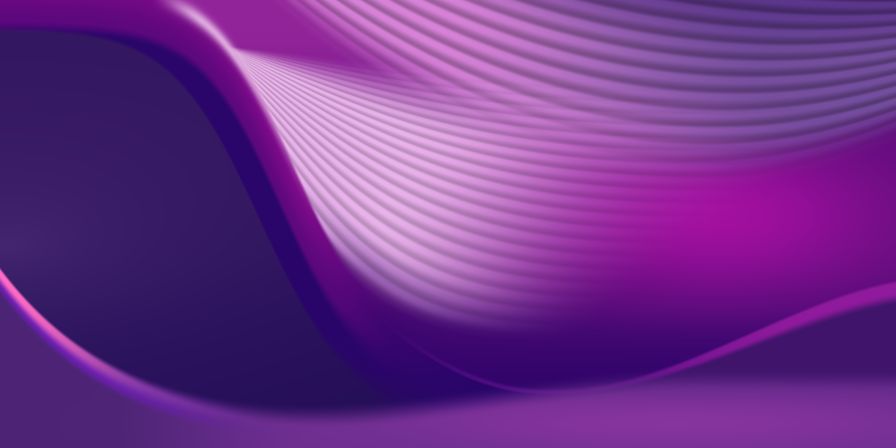
Reproduce this background procedurally as a WebGL 2 fragment shader.

```glsl
#version 300 es
precision highp float;

uniform vec2 u_resolution;
out vec4 fragColor;

// Falling S-shaped edge: floor height, drop, centre and steepness
float sweep(float x, float low, float drop, float centre, float width) {
  return low + drop / (1.0 + exp((x - centre) / width));
}

// Soft step that is 1 above an edge
float above(float y, float edge, float soft) {
  return smoothstep(-soft, soft, y - edge);
}

// Depth of a fan strand below the apex
float strandDepth(float x, float strand) {
  float reach = mix(0.59, 0.25, strand);
  return mix(0.24, 0.68, strand) * (1.0 - exp(-pow(x / reach, 1.3))) - 0.03 * x * x;
}

// Finds the strand through a point by bisection
float fanStrand(vec2 p) {
  float x = max(p.x - 0.47, 0.001);
  float low = -0.4, high = 1.3;
  for (int i = 0; i < 16; i++) {
    float middle = 0.5 * (low + high);
    if (strandDepth(x, middle) < 0.9 - p.y) low = middle;
    else high = middle;
  }
  return 0.5 * (low + high);
}

// Rounded pleats with a thin dark crease, faded where too dense
float pleats(float t) {
  float f = fract(t);
  float pleat = smoothstep(0.0, 0.28, f) * (1.0 - smoothstep(0.45, 1.0, f));
  return mix(pleat, 0.55, smoothstep(0.3, 0.9, fwidth(t)));
}

// Dark hollow with blue and magenta bands along its rim
vec3 hollow(vec2 p) {
  float soft = mix(0.007, 0.1, smoothstep(0.65, 1.1, p.x));
  vec3 color = mix(vec3(0.14, 0.05, 0.34), vec3(0.19, 0.08, 0.37), smoothstep(0.1, 0.8, p.y));
  color += vec3(0.10, 0.08, 0.08) * exp(-length((p - vec2(0.02, 0.45)) / vec2(0.45, 0.22)));
  color = mix(color, vec3(0.16, 0.01, 0.42), 0.85 * above(p.y, sweep(p.x, 0.08, 0.86, 0.58, 0.1), soft));
  float rim = sweep(p.x, 0.15, 0.79, 0.625, 0.09);
  vec3 magenta = mix(vec3(0.36, 0.03, 0.49), vec3(0.50, 0.04, 0.54), smoothstep(0.0, 0.14, p.y - rim));
  magenta = mix(magenta, vec3(0.23, 0.02, 0.43), smoothstep(0.65, 0.9, p.x));
  return mix(color, magenta, above(p.y, rim, soft + 0.008));
}

// Glowing sheet with two crossing sets of pleats
vec3 sheet(vec2 p) {
  vec3 color = mix(vec3(0.22, 0.03, 0.43), vec3(0.36, 0.05, 0.48), smoothstep(0.15, 0.45, p.y));
  color = mix(color, vec3(0.57, 0.14, 0.60), smoothstep(0.6, 0.95, p.y) * (1.0 - smoothstep(0.9, 1.4, p.x)));
  vec2 g = (p - vec2(1.6, 0.52)) / vec2(0.38, 0.17);
  color = mix(color, vec3(0.65, 0.06, 0.63), 0.95 * exp(-dot(g, g)));

  // Upper veil between two bowls
  float topBowl = 0.87 + 0.29 * pow(abs(p.x - 1.72), 2.0);
  float lowBowl = 0.625 + 0.46 * pow(abs(p.x - 1.55), 2.0);
  float fold = (topBowl - p.y) / (topBowl - lowBowl);
  vec3 veil = mix(vec3(0.77, 0.48, 0.77), vec3(0.41, 0.29, 0.56), smoothstep(0.95, 1.75, p.x));
  veil = mix(veil, vec3(0.28, 0.16, 0.46), 0.7 * smoothstep(0.1, -0.6, fold));
  veil *= 0.80 + 0.32 * pleats(fold * 6.5);
  color = mix(color, veil, 0.93 * (1.0 - smoothstep(0.6, 1.22, fold)));

  // Bright fan opening from the apex
  float strand = fanStrand(p);
  vec3 light = mix(vec3(0.89, 0.70, 0.89), vec3(0.74, 0.36, 0.74), smoothstep(0.85, 1.55, p.x));
  light = mix(light, vec3(0.56, 0.36, 0.66), smoothstep(0.8, 1.0, strand) * smoothstep(0.64, 0.85, p.x));
  light *= 0.86 + 0.21 * pleats(strand * 16.0);
  float fade = 1.0 - smoothstep(1.05 - 0.3 * strand, 1.95 - 0.65 * strand, p.x);
  float cover = smoothstep(-0.3, 0.25, strand) * (1.0 - smoothstep(0.96, 1.03, strand));
  return mix(color, light, 0.93 * cover * fade);
}

// Bottom wave with a pink lip on the left
vec3 wave(vec2 p, float depth) {
  vec3 color = mix(vec3(0.30, 0.14, 0.46), vec3(0.42, 0.18, 0.56), smoothstep(0.2, 0.7, p.x));
  vec2 g = (p - vec2(1.5, 0.06)) / vec2(0.6, 0.07);
  color = mix(color, vec3(0.56, 0.21, 0.64), 0.8 * exp(-dot(g, g)));
  color = mix(color, vec3(0.28, 0.10, 0.45), 0.5 * smoothstep(1.0, 1.6, p.x) * exp(-depth / 0.03));
  float left = 1.0 - smoothstep(0.15, 0.65, p.x);
  color = mix(color, vec3(0.43, 0.12, 0.70), left * (1.0 - smoothstep(0.035, 0.06, depth)));
  vec3 lip = mix(vec3(1.0, 0.42, 0.77), vec3(0.55, 0.25, 0.65), smoothstep(0.0, 0.35, p.x));
  return mix(color, lip, left * (1.0 - smoothstep(0.012, 0.04, depth)));
}

void main() {
  vec2 p = gl_FragCoord.xy / u_resolution.y;
  vec3 color = hollow(p);

  // Sheet and the pale sliver at its rim
  float rim = sweep(p.x, 0.235, 0.80, 0.652, 0.09);
  float soft = mix(0.012, 0.08, smoothstep(0.7, 1.05, p.x));
  color = mix(color, sheet(p), above(p.y, rim, soft));
  float sliver = exp(-pow((p.y - rim + 0.005) / 0.018, 2.0));
  sliver *= smoothstep(0.33, 0.45, p.x) * (1.0 - smoothstep(0.5, 0.72, p.x));
  color = mix(color, vec3(0.93, 0.76, 0.92), 0.85 * sliver);

  // Ribbon rising to the right over a dark slope
  float ribbon = 0.13 + 0.25 * smoothstep(1.25, 2.1, p.x) + 1.2 * pow(max(1.22 - p.x, 0.0), 2.0);
  float under = ribbon - p.y;
  float present = smoothstep(0.8, 1.15, p.x);
  vec3 slope = mix(vec3(0.16, 0.02, 0.41), vec3(0.25, 0.08, 0.42), smoothstep(1.1, 1.6, p.x));
  vec3 band = mix(vec3(0.32, 0.05, 0.52), vec3(0.56, 0.10, 0.61), smoothstep(1.2, 1.8, p.x));
  float thickness = 0.012 + 0.035 * smoothstep(1.3, 2.0, p.x);
  slope = mix(band, slope, smoothstep(0.5, 1.1, under / thickness));
  color = mix(color, slope, present * smoothstep(-0.005, 0.005, under));

  // Bottom wave
  float crest = 0.03 + 0.37 * exp(-p.x / 0.28) + 0.125 * smoothstep(0.5, 1.6, p.x);
  float blur = mix(0.006, 0.03, smoothstep(0.1, 0.8, p.x));
  color = mix(color, wave(p, crest - p.y), smoothstep(-blur, blur, crest - p.y));

  fragColor = vec4(color, 1.0);
}
```
